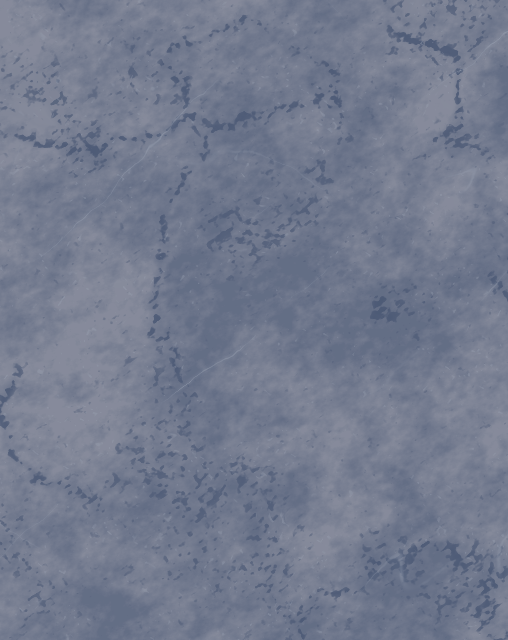
Write a WebGL 1 fragment shader that draws this texture.

```glsl
precision highp float;
// Slate-blue marbled stone: gritty clouds, broken dark fleck veins and thin pale cracks.
uniform vec2 u_resolution;

#define LIGHT vec3(0.525, 0.543, 0.607)
#define SHADOW vec3(0.390, 0.430, 0.522)
#define FLECK vec3(0.285, 0.340, 0.452)
#define CRACK vec3(0.600, 0.632, 0.695)
#define CLOUD_SCALE 6.0
#define MOTTLE_SCALE 30.0
#define GRIT_SCALE 95.0
#define FLECK_SCALE 165.0
#define VEIN_SCALE 4.2
#define VEIN_WIDTH 0.017
#define CRACK_WIDTH 0.0016
#define CRACK_ANGLE 0.65

float hash(vec2 cell) {
  vec3 v = fract(cell.xyx * vec3(0.1031, 0.1030, 0.0973));
  v += dot(v, v.yzx + 33.33);
  return fract((v.x + v.y) * v.z);
}

float noise(vec2 p) {
  vec2 cell = floor(p), f = fract(p);
  vec2 w = f * f * (3.0 - 2.0 * f);
  float low = mix(hash(cell), hash(cell + vec2(1.0, 0.0)), w.x);
  float high = mix(hash(cell + vec2(0.0, 1.0)), hash(cell + 1.0), w.x);
  return mix(low, high, w.y);
}

// Rotated octaves, so that no grid shows
float fbm(vec2 p) {
  float sum = 0.0, gain = 0.5;
  for (int i = 0; i < 5; i++) {
    sum += gain * noise(p);
    p = mat2(1.6, 1.2, -1.2, 1.6) * p + 17.3;
    gain *= 0.52;
  }
  return sum;
}

vec2 rotate(vec2 p, float angle) {
  float c = cos(angle), s = sin(angle);
  return vec2(c * p.x + s * p.y, c * p.y - s * p.x);
}

float veinField(vec2 p) {
  return noise(p) * 0.75 + noise(p * 2.3 + 9.1) * 0.25 - 0.5;
}

// Approximate distance to the zero line of the vein field
float veinDistance(vec2 p) {
  float e = 0.02;
  float f = veinField(p);
  vec2 slope = vec2(veinField(p + vec2(e, 0.0)) - f, veinField(p + vec2(0.0, e)) - f) / e;
  return abs(f) / max(length(slope), 0.3);
}

// Pale cracks, drawn out along one diagonal and fading in and out
float cracks(vec2 p, float angle, float seed) {
  vec2 q = rotate(p, angle) * vec2(0.9, 5.0) + seed;
  q.y += 0.14 * (fbm(p * 14.0 + seed) - 0.5);
  float d = veinDistance(q) / 5.0;
  float line = 1.0 - smoothstep(0.0, CRACK_WIDTH, d);
  float halo = 0.3 * (1.0 - smoothstep(0.0, CRACK_WIDTH * 4.0, d));
  float visible = smoothstep(0.52, 0.78, noise(p * 6.5 + seed * 3.0));
  return max(line, halo) * visible * (0.3 + 0.7 * noise(p * 60.0 + seed));
}

void main() {
  vec2 p = gl_FragCoord.xy / u_resolution.y;
  vec2 warp = vec2(fbm(p * 7.0 + 3.7), fbm(p * 7.0 + 41.2)) - 0.5;

  // Clouds broken up by mottling and grit
  vec2 brushed = rotate(p, 0.45) * vec2(0.85, 1.15);
  float cloud = fbm((p + warp * 0.08) * CLOUD_SCALE + 5.0) - 0.5;
  float smudge = fbm(brushed * 14.0 + 50.0) - 0.5;
  float mottle = fbm(brushed * MOTTLE_SCALE + 23.0) - 0.5;
  float grit = fbm(brushed * GRIT_SCALE + 71.0) - 0.5;
  float tone = 0.60 + 1.5 * cloud + 0.7 * smudge + 0.85 * mottle + 0.8 * grit;
  vec3 color = mix(SHADOW, LIGHT, clamp(tone, 0.0, 1.0));

  // Dark flecks gather along wandering veins and in loose patches
  vec2 bent = p + warp * 0.16 + vec2(mottle, grit) * 0.012;
  float d = veinDistance(bent * VEIN_SCALE + 12.4) / VEIN_SCALE;
  float presence = smoothstep(0.32, 0.62, noise(p * 6.0 + 27.0));
  float vein = (1.0 - smoothstep(0.0, VEIN_WIDTH, d)) * presence;
  float patches = smoothstep(0.53, 0.74, fbm(bent * 8.0 + 63.0));
  float density = clamp(vein * 0.9 + patches * 0.6, 0.0, 1.0);
  vec2 grainPoint = rotate(p + warp * 0.02, 0.6) * vec2(0.85, 1.1) * FLECK_SCALE;
  float grain = 0.62 * noise(grainPoint) + 0.16 * noise(grainPoint * 2.1 + 7.0)
    + 0.22 * noise(grainPoint * 0.4 + 19.0);
  float threshold = mix(0.73, 0.41, density);
  float fleck = smoothstep(threshold, threshold + 0.18, grain);
  color = mix(color, SHADOW, 0.35 * density);
  color = mix(color, FLECK, fleck * (0.4 + 0.42 * density));

  // Pale cracks and sparse dust
  float pale = max(cracks(p, CRACK_ANGLE, 4.0), 0.8 * cracks(p, CRACK_ANGLE + 0.45, 31.0));
  pale = max(pale, 0.5 * cracks(p, -CRACK_ANGLE, 57.0));
  float speck = noise(rotate(p + warp * 0.05, 1.0) * 190.0 + 88.0);
  float dust = smoothstep(0.82, 0.97, speck) * smoothstep(-0.06, 0.15, mottle);
  color = mix(color, CRACK, clamp(0.6 * pale + 0.35 * dust, 0.0, 1.0));

  gl_FragColor = vec4(color, 1.0);
}
```
